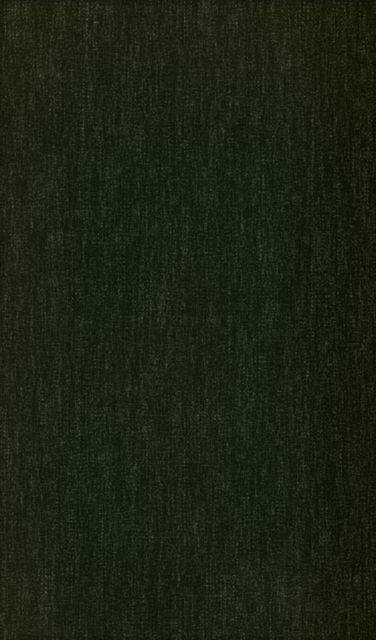
Give the GLSL for this texture, as a Shadertoy shader.

```glsl
// Dark green book cloth with fine, broken vertical threads and a crisp weave.
// Stretched gradient noise makes the threads, slubs and grain; broad gradients
// add the brown, worn borders and the shadow along the right side.

vec2 hashGradient(vec2 cell) {
    vec3 q = fract(vec3(cell.xyx) * vec3(0.1031, 0.1030, 0.0973));
    q += dot(q, q.yzx + 33.33);
    float angle = 6.2832 * fract((q.x + q.y) * q.z);
    return vec2(cos(angle), sin(angle));
}

float gradientNoise(vec2 p) {
    vec2 i = floor(p);
    vec2 f = p - i;
    vec2 u = f * f * f * (f * (f * 6.0 - 15.0) + 10.0);
    float a = dot(hashGradient(i), f);
    float b = dot(hashGradient(i + vec2(1, 0)), f - vec2(1, 0));
    float c = dot(hashGradient(i + vec2(0, 1)), f - vec2(0, 1));
    float d = dot(hashGradient(i + vec2(1, 1)), f - vec2(1, 1));
    return mix(mix(a, b, u.x), mix(c, d, u.x), u.y);
}

// Upright threads: faint bands, broken strands and fine fibres
float warpThreads(vec2 p) {
    float bands = gradientNoise(p * vec2(37.0, 4.0) + 11.3);
    float strands = gradientNoise(p * vec2(139.0, 11.0) + 37.7);
    float fibres = gradientNoise(p * vec2(271.0, 47.0) + 71.1);
    return 0.018 * bands + 0.040 * strands + 0.052 * fibres;
}

// Shorter level threads, weaker than the upright ones
float weftThreads(vec2 p) {
    float slubs = gradientNoise(p * vec2(19.0, 97.0) + 5.9);
    float fibres = gradientNoise(p * vec2(67.0, 263.0) + 53.3);
    return 0.012 * slubs + 0.032 * fibres;
}

// Raised thread crossings that show only along worn strands
float weaveDots(vec2 p) {
    float wear = smoothstep(-0.05, 0.35, gradientNoise(p * vec2(61.0, 9.0) + 91.7));
    vec2 wobble = vec2(gradientNoise(p * 31.0), gradientNoise(p * 29.0 + 17.0));
    vec2 wave = sin(6.2832 * (p * vec2(171.0, 163.0) + 0.6 * wobble));
    return wear * (0.012 * wave.x + 0.010 * wave.y + 0.014 * wave.x * wave.y);
}

void mainImage(out vec4 fragColor, in vec2 fragCoord) {
    vec2 uv = fragCoord / iResolution.xy;
    vec2 p = fragCoord / iResolution.y;

    // Green centre fading to brown at the borders
    float cloud = gradientNoise(p * vec2(5.0, 3.5) + 3.1);
    float border = 0.7 * smoothstep(0.25, 0.0, uv.x)
                 + 0.7 * smoothstep(0.65, 1.0, uv.x)
                 + 0.8 * smoothstep(0.72, 1.0, uv.y)
                 + 0.3 * smoothstep(0.25, 0.0, uv.y);
    float browning = clamp(border + 0.3 * cloud, 0.0, 1.0);
    vec3 cloth = mix(vec3(0.102, 0.143, 0.077), vec3(0.135, 0.140, 0.070), browning);

    // Broad light: shadow at the right, a little lift at the left and top
    float light = 0.008 * cloud;
    light -= 0.028 * smoothstep(0.72, 0.95, uv.x);
    light += 0.008 * smoothstep(0.3, 0.0, uv.x);
    light += 0.005 * smoothstep(0.75, 1.0, uv.y);

    // Threads and two layers of crisp grain
    float grain = 0.062 * gradientNoise(p * vec2(317.0, 241.0) + 23.9)
                + 0.050 * gradientNoise(p * vec2(223.0, 331.0) + 47.2);
    float relief = warpThreads(p) + weftThreads(p) + weaveDots(p) + grain;

    // Sharpen bright threads and flatten the dark ground between them
    relief = relief + 7.0 * relief * relief - 0.006;

    // Narrow dark rim at the outer edges
    vec2 edge = min(uv, 1.0 - uv);
    float rim = smoothstep(0.0, 0.012, min(edge.x, edge.y));

    vec3 color = (cloth + light + relief) * mix(0.85, 1.0, rim);
    fragColor = vec4(clamp(color, 0.0, 1.0), 1.0);
}
```
